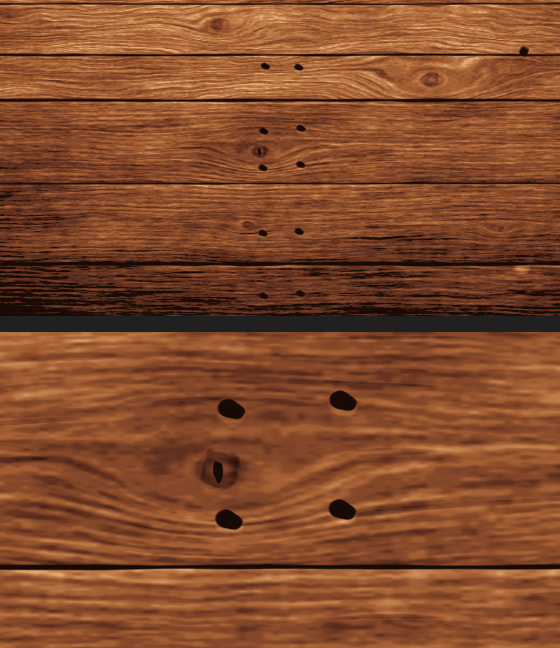
Top: the whole. Bottom: its middle third, enlarged.
Write a WebGL 1 fragment shader that draws this texture.

```glsl
precision highp float;
// Weathered brown planks with dark seams, flowing grain, knots and nail holes.
uniform vec2 u_resolution;

float hash(vec2 p) { return fract(sin(dot(p, vec2(127.1, 311.7))) * 43758.5); }

float noise(vec2 p) {
  vec2 i = floor(p), f = fract(p);
  f = f * f * (3.0 - 2.0 * f);
  return mix(mix(hash(i), hash(i + vec2(1.0, 0.0)), f.x),
             mix(hash(i + vec2(0.0, 1.0)), hash(i + 1.0), f.x), f.y);
}

float fbm(vec2 p) {
  float sum = 0.0, amp = 0.53;
  for (int i = 0; i < 4; i++) {
    sum += amp * noise(p);
    p = p * 2.03 + 17.3;
    amp *= 0.5;
  }
  return sum;
}

// Seam height and half width, from the bottom up
vec2 seam(int i) {
  if (i == 0) return vec2(0.165, 0.0055);
  if (i == 1) return vec2(0.419, 0.0024);
  if (i == 2) return vec2(0.682, 0.0045);
  if (i == 3) return vec2(0.826, 0.0032);
  return vec2(0.987, 0.0025);
}

// Knot centre, radius and board
vec4 knot(int i) {
  if (i == 0) return vec4(0.688, 0.923, 0.022, 4.0);
  if (i == 1) return vec4(1.366, 0.748, 0.027, 3.0);
  if (i == 2) return vec4(0.822, 0.522, 0.025, 2.0);
  if (i == 3) return vec4(0.780, 0.290, 0.011, 1.0);
  return vec4(1.586, 0.277, 0.010, 1.0);
}

float nailRow(int i) {
  if (i < 2) return 0.065 * float(i);
  if (i == 2) return 0.265;
  if (i == 3) return 0.472;
  return i == 4 ? 0.586 : 0.786;
}

// Ragged oval: 1 inside, 0 outside
float blot(vec2 d, float radius, float px) {
  float ragged = radius * (0.75 + 0.5 * noise(d * 90.0 + radius * 900.0));
  return 1.0 - smoothstep(-px, px, length(d) - ragged);
}

vec3 woodColor(float t) {
  vec3 c = mix(vec3(0.10, 0.04, 0.02), vec3(0.38, 0.19, 0.12), smoothstep(0.0, 0.25, t));
  c = mix(c, vec3(0.52, 0.28, 0.16), smoothstep(0.25, 0.45, t));
  c = mix(c, vec3(0.64, 0.37, 0.20), smoothstep(0.45, 0.62, t));
  c = mix(c, vec3(0.75, 0.49, 0.29), smoothstep(0.62, 0.80, t));
  return mix(c, vec3(0.88, 0.66, 0.45), smoothstep(0.80, 0.97, t));
}

void main() {
  vec2 p = gl_FragCoord.xy / u_resolution.y;
  float px = 1.0 / u_resolution.y;
  // Seams, their lit lips and the board index
  float board = 0.0, gap = 0.0, lip = 0.0, shade = 0.0;
  for (int i = 0; i < 5; i++) {
    vec2 s = seam(i);
    float row = float(i) * 7.3;
    float d = p.y - s.x - 0.004 * (fbm(vec2(p.x * 4.0, row)) - 0.5);
    float away = abs(d) - s.y * (0.65 + 0.7 * noise(vec2(p.x * 13.0, row + 3.0)));
    board += step(0.0, d);
    gap = max(gap, 1.0 - smoothstep(-px, px, away));
    lip += step(d, 0.0) * exp(-max(away, 0.0) / 0.005) * noise(vec2(p.x * 22.0, row));
    shade += step(0.0, d) * exp(-max(away, 0.0) / 0.006);
  }
  // Grain coordinate, bent by slow waves and wrapped around knots
  float golden = step(2.5, board);
  float v = p.y + (fbm(vec2(p.x * 2.2, p.y * 6.0) + board * 13.0) - 0.5) * mix(0.03, 0.12, golden);
  float core = 0.0, rim = 0.0, swirl = 0.0;
  for (int i = 0; i < 5; i++) {
    vec4 k = knot(i);
    float onBoard = step(abs(k.w - board), 0.5);
    vec2 d = p - k.xy, q = d * vec2(0.5, 1.0);
    float reach = dot(q, q) / (k.z * k.z * (i == 1 ? 3.0 : 1.0));
    v -= onBoard * d.y * 0.55 * exp(-reach / 14.0);
    v = mix(v, k.y + length(q), onBoard * exp(-reach / 3.5));
    swirl += onBoard * exp(-reach / 4.0) * (i == 1 ? 1.0 : 0.4);
    core = max(core, onBoard * blot(d, k.z * 0.8, px * 2.0) * (0.6 + 0.4 * noise(d * 130.0)));
    rim = max(rim, onBoard * exp(-abs(length(d) - k.z * 0.85) / 0.003));
  }
  v += board * 3.7;
  // Broad bands, growth lines, fine fibres and pores
  float tone = 0.34 * (fbm(vec2(p.x * 1.3, v * 17.0)) - 0.5);
  float lines = sin(v * 450.0 + 7.0 * noise(vec2(p.x * 2.5, v * 24.0)));
  tone += lines * (0.07 + 0.09 * swirl);
  tone += 0.30 * (noise(vec2(p.x * 6.0, v * 140.0)) - 0.5);
  tone += 0.28 * (noise(vec2(p.x * 34.0, v * 270.0)) - 0.5);
  tone += 0.16 * (noise(p * vec2(110.0, 280.0)) - 0.5);
  tone -= 0.18 * smoothstep(0.78, 0.92, noise(vec2(p.x * 5.0 + 31.0, v * 120.0)));
  // Light fades from the upper middle to the corners
  vec2 c = gl_FragCoord.xy / u_resolution - vec2(0.5, 0.65);
  tone += 0.54 + 0.14 * golden + 0.22 * (p.y - 0.5) - 0.55 * dot(c, c);
  tone += 0.34 * (fbm(p * vec2(2.5, 5.0) + board * 5.0) - 0.5);
  tone += 0.34 * lip - 0.16 * shade - 0.24 * core - 0.10 * rim;
  // Paired nail holes, a bored hole, a split knot and a pale chip
  float hole = blot(p - vec2(1.657, 0.836), 0.015, px);
  hole = max(hole, blot((p - vec2(0.821, 0.52)) * vec2(2.2, 1.0), 0.011, px));
  for (int n = 1; n < 12; n++) {
    vec2 cell = vec2(mod(float(n), 2.0), floor(float(n) / 2.0));
    vec2 nail = vec2(0.835 + 0.113 * cell.x, nailRow(n / 2) + 0.004 * cell.x);
    vec2 d = (p - nail - 0.01 * (hash(cell) - 0.5)) * vec2(0.75, 1.0);
    hole = max(hole, blot(d, 0.0102, px));
    tone += 0.2 * blot(d + vec2(0.0, 0.006), 0.010, px * 2.0);
    tone -= 0.18 * exp(-abs(d.y) / 0.003 - abs(d.x) / 0.022);
  }
  tone += 0.4 * blot((p - vec2(1.652, 0.148)) * vec2(0.5, 1.0), 0.011, px * 2.0);
  vec3 color = mix(woodColor(clamp(tone, 0.0, 1.0)), vec3(0.34, 0.14, 0.10), 0.45 * core);
  gl_FragColor = vec4(mix(color, vec3(0.09, 0.04, 0.02), max(gap, hole)), 1.0);
}
```
